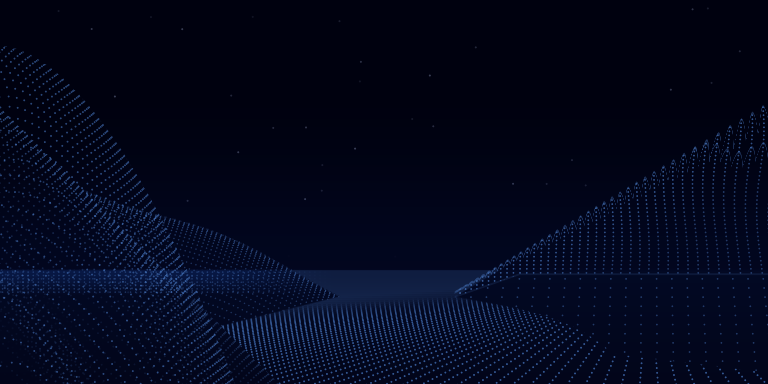
Give the GLSL for this background, as a WebGL 2 fragment shader.

```glsl
#version 300 es
precision highp float;
// Night plain of glowing dots between dotted hills under a faint starry sky.
uniform vec2 u_resolution;
out vec4 fragColor;

const float HORIZON = 0.297;

float hash(vec2 p) {
  return fract(sin(dot(p, vec2(127.1, 311.7))) * 43758.5);
}

// Soft mask: 1 where a is below b.
float below(float a, float b) {
  return smoothstep(-0.003, 0.003, b - a);
}

// Round dots of canvas radius r at the cell centres of a warped grid g.
float dots(vec2 g, float r) {
  mat2 jacobian = mat2(dFdx(g), dFdy(g));
  float density = abs(determinant(jacobian));
  if (density < 1e-6) return 0.0;
  float d = length(inverse(jacobian) * (fract(g) - 0.5));
  float radius = r * u_resolution.y;
  float dotted = smoothstep(radius + 0.6, radius - 0.6, d);
  float average = min(0.45, 2.0 * radius * radius * density);
  return mix(dotted, average, smoothstep(0.15, 0.4, density));
}

float stars(vec2 p) {
  vec2 cell = floor(p * 11.0);
  float seed = hash(cell);
  vec2 centre = 0.15 + 0.7 * vec2(hash(cell + 7.3), hash(cell + 19.1));
  float d = length(fract(p * 11.0) - centre) / 11.0;
  return smoothstep(0.004, 0.001, d) * step(0.75, seed) * (0.12 + 0.4 * hash(cell + 3.7));
}

void main() {
  vec2 p = gl_FragCoord.xy / u_resolution.y;
  p.x *= 2.0 * u_resolution.y / u_resolution.x;
  float x = p.x, y = p.y;
  float ground = below(y, HORIZON);

  // Sky and ground gradients
  vec3 sky = mix(vec3(0.006, 0.024, 0.12), vec3(0.0, 0.005, 0.06), smoothstep(0.28, 0.75, y));
  vec3 plain = mix(vec3(0.006, 0.02, 0.1), vec3(0.01, 0.035, 0.14), y / HORIZON);
  vec3 color = mix(sky, plain, ground);

  // Silhouettes of the left hills
  float tallTop = 0.88 - 2.1 * pow(max(x, 0.0), 1.78);
  float slopeTop = 0.72 - 0.99 * x;
  float farTop = 0.615 - 0.42 * x + 0.018 * sin((x - 0.42) * 9.0);
  float farFoot = 0.232 - (0.9 - x) * 0.25;
  float tall = below(y, tallTop);
  float slope = below(y, slopeTop);
  float far = below(y, farTop) * below(farFoot, y) * below(slopeTop, y) * below(0.18, x);

  // Right wall: silhouette, base and foot
  float u = max(x - 1.185, 0.0);
  float wallTop = 0.227 + 0.603 * u;
  float foot = max(0.227 - 0.18 * u - 2.6 * pow(u, 4.0), 0.07 - 0.12 * (u - 0.48));
  float wallBase = min(0.286, 0.227 + 0.35 * u);
  float wallSide = below(1.185, x);
  float wall = wallSide * below(foot, y) * below(y, wallTop);

  float open = 1.0 - max(tall, max(far, wall));
  color += vec3(0.45, 0.48, 0.55) * stars(p) * smoothstep(0.32, 0.4, y) * open;

  // Plain: finely dotted lines running to a vanishing point
  float nearness = HORIZON - y;
  vec2 ray = vec2(x - 1.69, nearness);
  float lines = dots(vec2(ray.x / max(nearness, 0.004) * 6.3, length(ray) * 80.0),
    mix(0.0013, 0.0024, smoothstep(0.0, 0.18, nearness)));
  float floorMask = ground * (1.0 - wall) * (1.0 - max(slope, far)) * below(0.56, x);
  float light = lines * floorMask * mix(0.45, 0.8, smoothstep(0.0, 0.15, nearness));

  // Tall hill: rows follow the ridge and crowd together near it
  float lowland = below(y, 0.24);
  float drop = max(tallTop - y, 0.0002);
  float ripple = 0.5 * sin(x * 17.0 + y * 9.0);
  float tallDots = dots(vec2((x - y) * 37.0 + ripple, sqrt(drop) * 31.0 + ripple), 0.0024);
  light += tallDots * tall * 0.65;

  // Near slope: a bright edge and a finer veil of dots
  float slopeDrop = max(slopeTop - y, 0.0002);
  float slopeDots = dots(vec2((x - y) * 42.0 - ripple, sqrt(slopeDrop) * 36.0 + ripple), 0.0023);
  light += slopeDots * slope * mix(0.25, 0.75, exp(-slopeDrop * 12.0)) * (1.0 - 0.5 * lowland);

  // Far hill: fine dense mesh
  float farDrop = max(farTop - y, 0.0002);
  float farDots = dots(vec2(x * 75.0 - y * 25.0, sqrt(farDrop) * 42.0), 0.0019);
  light += farDots * far * (0.4 + 0.3 * exp(-farDrop * 40.0));

  // Hazy shore band and the curved dotted line in the lower left
  float shore = ground * below(0.235, y) * (1.0 - smoothstep(0.55, 0.88, x));
  float shoreDots = dots(vec2(x * 75.0, y * 115.0), 0.002);
  light += shoreDots * shore * 0.4;
  color += vec3(0.02, 0.06, 0.13) * shore * smoothstep(0.22, HORIZON, y);
  float curve = y + 1.45 * x - 0.28;
  float curveDots = dots(vec2((x - y) * 40.0, curve * 40.0), 0.0025);
  light += curveDots * exp(-abs(curve) * 25.0) * ground * 0.6;

  // Right wall: dotted columns with arched tops
  float lean = u - 0.012 * u * sin(y * 14.0 + u * 6.0);
  float column = log(0.014 + 0.02 * lean) / 0.02;
  float columnDots = dots(vec2(column, y * 95.0), 0.0022);
  float offset = fract(column) - 0.5;
  float arch = wallTop + 0.012 - 0.35 * u * offset * offset;
  float upper = wallSide * below(wallBase, y) * below(y, arch);
  light += columnDots * upper * (0.5 + 0.3 * smoothstep(0.2, 0.0, wallTop - y));
  light += wallSide * smoothstep(0.005, 0.001, abs(y - arch)) * 0.4;
  float innerArch = 0.615 - 0.16 * offset * offset + 0.012 * sin(x * 45.0);
  light += smoothstep(0.005, 0.001, abs(y - innerArch)) * upper * smoothstep(1.7, 1.85, x) * 0.35;
  light += wallSide * smoothstep(0.004, 0.001, abs(y - wallBase)) * 0.15;

  // Sparse dots between the wall base and the plain
  float sparse = dots(vec2((x - 1.69) * (23.0 + 8.0 * y), y * 42.0), 0.0022);
  light += sparse * wallSide * below(foot, y) * below(y, wallBase) * 0.5;

  color = mix(color, vec3(0.25, 0.42, 0.69), clamp(light, 0.0, 0.85));
  fragColor = vec4(color, 1.0);
}
```
